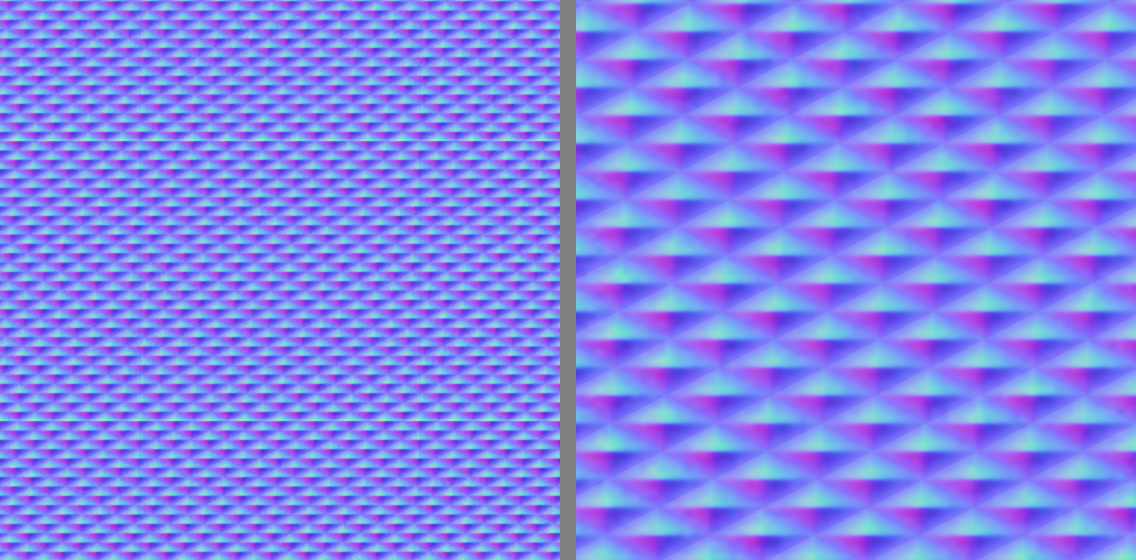
Left, the full canvas; right, a detail of the centre.
Reproduce this texture map procedurally as a WebGL 2 fragment shader.

```glsl
#version 300 es
precision highp float;
// Tangent-space normal map of a knurled sheet: staggered rows of diamond dimples with fine grain.

uniform vec2 u_resolution;
out vec4 fragColor;

const float COLUMNS = 16.0;
const float ROWS = 60.0;
const float ROW_SHIFT = 29.0 / ROWS; // a whole total shift, so the rows wrap
const vec2 PHASE = vec2(0.77, 0.87);
const vec2 GRAIN_CELLS = vec2(190.0, 230.0);

float hash(vec2 p) {
    vec3 q = fract(vec3(p.xyx) * 0.1031);
    q += dot(q, q.yzx + 33.33);
    return fract((q.x + q.y) * q.z);
}

// Value noise whose lattice wraps after a whole number of cells.
float wrappedNoise(vec2 uv, vec2 cells) {
    vec2 p = uv * cells;
    vec2 i = floor(p);
    vec2 f = fract(p);
    f = f * f * (3.0 - 2.0 * f);
    float a = hash(mod(i, cells));
    float b = hash(mod(i + vec2(1.0, 0.0), cells));
    float c = hash(mod(i + vec2(0.0, 1.0), cells));
    float d = hash(mod(i + vec2(1.0, 1.0), cells));
    return mix(mix(a, b, f.x), mix(c, d, f.x), f.y);
}

// Diamond distance: 0 at the centre of a cell, 1 on its border.
float diamond(vec2 p) {
    return 2.0 * (abs(p.x) + abs(p.y));
}

// Smooth sign function with a transition of the given half width.
float softSign(float x, float width) {
    return x / sqrt(x * x + width * width);
}

// Offset from the nearest dimple centre in xy, its random value in z.
vec3 nearestDimple(vec2 uv) {
    vec2 p = uv * vec2(COLUMNS, ROWS) - PHASE;
    float nearestRow = floor(p.y + 0.5);
    vec3 best = vec3(9.0);
    for (int j = -1; j <= 1; j++) {
        float row = nearestRow + float(j);
        float wrappedRow = mod(row, ROWS);
        float x = p.x + ROW_SHIFT * wrappedRow;
        float column = floor(x + 0.5);
        vec2 offset = vec2(x - column, 0.5 * (p.y - row));
        if (diamond(offset) < diamond(best.xy)) {
            best = vec3(offset, hash(vec2(mod(column, COLUMNS), wrappedRow)));
        }
    }
    return best;
}

// Sideways and upward slope of one dimple; its ridge softens towards the ends.
vec2 dimpleSlope(vec2 p, float ridgeWidth) {
    float strength = smoothstep(1.1, 0.2, diamond(p));
    float side = softSign(p.x, 0.09);
    float facing = softSign(p.y, ridgeWidth + 0.18 * abs(p.x));
    float upper = 0.5 + 0.5 * facing;
    float lift = mix(0.62, 0.76, upper) * pow(strength, 0.75);
    float lean = mix(0.56, 0.2, upper) * pow(strength, 0.8);
    return vec2(-side * lean, facing * lift);
}

// Thin line through the quarter points of one axis.
float crease(float t, float width) {
    float d = abs(fract(2.0 * t) - 0.5) * 0.5;
    return 1.0 - smoothstep(0.4 * width, width, d);
}

void main() {
    vec2 uv = gl_FragCoord.xy / u_resolution;
    vec3 dimple = nearestDimple(uv);
    float ridgeWidth = max(0.03, 0.3 * ROWS / u_resolution.y);
    vec2 slope = dimpleSlope(dimple.xy, ridgeWidth);
    slope *= mix(0.95, 1.05, dimple.z);
    slope.x += 0.02;

    // Fine surface wear, stronger in broad patches.
    vec2 grain = vec2(wrappedNoise(uv, GRAIN_CELLS),
                      wrappedNoise(uv + 0.5, GRAIN_CELLS)) - 0.5;
    float patches = wrappedNoise(uv, vec2(12.0, 16.0));
    slope += grain * mix(0.06, 0.18, patches);

    // Faint panel joints.
    float pixel = 1.0 / min(u_resolution.x, u_resolution.y);
    float jointWidth = max(0.0018, pixel);
    slope.x -= 0.12 * crease(uv.x, jointWidth);
    slope.y += 0.28 * crease(uv.y, jointWidth);

    // Encode the slightly flattened normal as a colour.
    slope *= min(1.0, 0.9 / max(length(slope), 0.001));
    float height = 0.95 * sqrt(1.0 - dot(slope, slope));
    fragColor = vec4(vec3(slope, height) * 0.5 + 0.5, 1.0);
}
```
